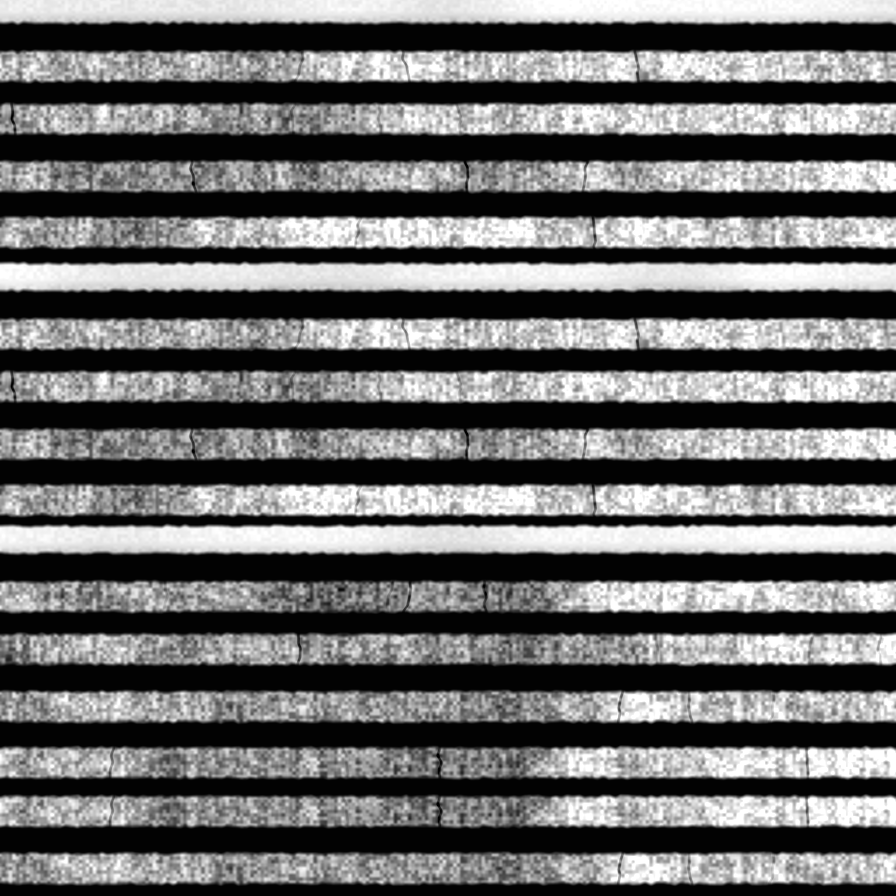
Write a WebGL 2 fragment shader that draws this pattern.

```glsl
#version 300 es
precision highp float;
// Worn pale slats on black, stacked in groups of five across the canvas.
// The nearest slat is found by a loop; its tone is built from streak, patch
// and grain noise, and each group opens with one smooth, brighter slat.

#define SLAT_HALF 0.0165
#define PLAIN_HALF 0.0150
#define EDGE_SOFT 0.0029
#define EDGE_WEAR 0.0022
#define TONE_DARK 0.60
#define TONE_LIGHT 0.84
#define TONE_PLAIN 0.95
#define INK 0.006
#define GRAIN_FREQ 256.0
#define GRAIN_AMOUNT 0.46
#define STREAK_AMOUNT 0.26
#define CRACKS 4

uniform vec2 u_resolution;
out vec4 fragColor;

// Group origins, and slat places within a group, measured down the canvas
const float GROUP_START[4] = float[4](0.0742, 0.3730, 0.6660, 0.9694);
const float SLAT_OFFSET[5] = float[5](-0.0638, 0.0, 0.0586, 0.1228, 0.1853);
// Where each slat turns from grey to pale
const vec4 UPPER_TURN = vec4(0.36, 0.42, 0.68, 0.24);
const vec4 LOWER_TURN = vec4(0.65, 0.70, 0.68, 0.62);

float hash(vec2 cell, float seed) {
    uvec2 q = uvec2(ivec2(cell));
    uint h = q.x * 1597334677u ^ q.y * 3812015801u ^ uint(int(seed)) * 2654435769u;
    h = (h ^ (h >> 16)) * 2246822519u;
    h = (h ^ (h >> 13)) * 3266489917u;
    return float((h ^ (h >> 16)) >> 8) / 16777216.0;
}

float noise(vec2 p, float seed) {
    vec2 i = floor(p), f = fract(p);
    f = f * f * (3.0 - 2.0 * f);
    float low = mix(hash(i, seed), hash(i + vec2(1, 0), seed), f.x);
    float high = mix(hash(i + vec2(0, 1), seed), hash(i + vec2(1, 1), seed), f.x);
    return mix(low, high, f.y);
}

// Thin slanted dark lines at hashed places along a slat
float cracks(vec2 p, float seed) {
    float dark = 0.0;
    for (int i = 0; i < CRACKS; i++) {
        vec2 key = vec2(i, 7);
        float lean = 0.5 * (hash(key, seed + 40.0) - 0.5);
        float wander = 0.004 * (noise(vec2(p.y * 120.0, i), seed) - 0.5);
        float dist = abs(p.x - hash(key, seed) - lean * p.y - wander);
        float strength = 0.45 * hash(key, seed + 80.0);
        dark = max(dark, strength * (1.0 - smoothstep(0.0005, 0.0025, dist)));
    }
    return dark;
}

// Mottled slat: grey on the left, paler past its turning place
float wornTone(vec2 p, int slat, bool lower, float seed) {
    float turn = lower ? LOWER_TURN[slat - 1] : UPPER_TURN[slat - 1];
    float blur = lower ? 0.03 : 0.10;
    float tone = mix(TONE_DARK, TONE_LIGHT, smoothstep(turn - blur, turn + blur, p.x));
    if (lower) {
        tone -= 0.06 * smoothstep(0.28, 0.40, p.x) * (1.0 - smoothstep(0.58, 0.66, p.x));
    }
    tone += 0.26 * (noise(vec2(p.x * 14.0, p.y * 25.0 + 3.0), seed) - 0.5);
    tone += 0.22 * (noise(vec2(p.x * 60.0, p.y * 110.0), seed + 11.0) - 0.5);
    float streak = noise(vec2(p.x * 190.0, p.y * 28.0), seed + 22.0);
    tone += STREAK_AMOUNT * (streak - 0.5);
    tone += GRAIN_AMOUNT * (noise(p * GRAIN_FREQ, seed + 33.0) - 0.5);
    return tone - cracks(p, seed);
}

// Smooth slat: nearly white, slightly soiled toward its lower edge
float plainTone(vec2 p, float seed) {
    float grain = noise(p * GRAIN_FREQ, seed + 33.0);
    float soil = smoothstep(0.0, PLAIN_HALF, p.y);
    float tone = TONE_PLAIN + 0.12 * (noise(vec2(p.x * 8.0, 0.0), seed) - 0.5);
    return tone + 0.08 * (grain - 0.5) - 0.24 * soil * grain;
}

void main() {
    vec2 uv = gl_FragCoord.xy / u_resolution;
    float down = 1.0 - uv.y;

    // Nearest slat
    float offset = 1.0;
    int group = 0, slat = 0;
    for (int g = 0; g < 4; g++) {
        for (int s = 0; s < 5; s++) {
            float d = down - GROUP_START[g] - SLAT_OFFSET[s];
            if (abs(d) < abs(offset)) { offset = d; group = g; slat = s; }
        }
    }

    // The upper groups share their wear; the last group mirrors the third
    bool lower = group > 1;
    bool plain = slat == 0 && group < 3;
    int wear = group == 3 ? 4 - slat : slat;
    float seed = float(wear) + (lower ? 105.0 : 100.0);
    vec2 p = vec2(uv.x, offset);
    float tone = plain ? plainTone(p, seed + float(group) * 9.0)
                       : wornTone(p, max(wear, 1), lower, seed);

    // Ragged, soft edges
    float side = offset < 0.0 ? 0.0 : 50.0;
    float ragged = EDGE_WEAR * (noise(vec2(uv.x * 150.0, side), seed) - 0.5);
    float dist = abs(offset) + ragged - (plain ? PLAIN_HALF : SLAT_HALF);
    float soft = max(EDGE_SOFT, 0.75 / u_resolution.y);
    float cover = 1.0 - smoothstep(-soft, soft, dist);
    fragColor = vec4(vec3(mix(INK, clamp(tone, 0.0, 1.0), cover)), 1.0);
}
```
